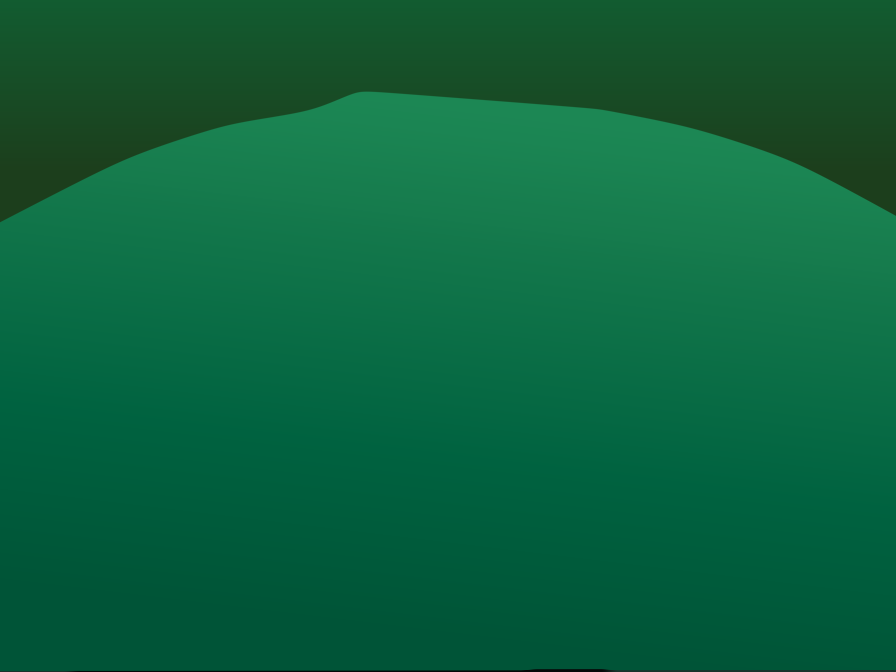
Reproduce this background procedurally as a Shadertoy shader.

```glsl
// Rounded change of slope at a given position
float bend(float x, float at, float change, float softness) {
    float d = x - at;
    return 0.5 * change * (d + sqrt(d * d + softness * softness));
}

// Height of the hill crest, as a rising line bent along its way
float crest(float x) {
    float y = 0.5026 + 0.523 * x;
    y += bend(x, 0.143, -0.200, 0.039);
    y += bend(x, 0.254, -0.193, 0.029);
    y += bend(x, 0.352, 0.360, 0.026);
    y += bend(x, 0.400, -0.565, 0.010);
    y += bend(x, 0.669, -0.108, 0.008);
    y += bend(x, 0.771, -0.137, 0.039);
    y += bend(x, 0.885, -0.237, 0.039);
    return y;
}

// Green of the hill, darkening with depth
vec3 hillColor(float depth) {
    vec3 color = mix(vec3(0.11, 0.53, 0.33), vec3(0.085, 0.48, 0.30), smoothstep(0.10, 0.27, depth));
    color = mix(color, vec3(0.0, 0.385, 0.25), clamp((depth - 0.24) / 0.27, 0.0, 1.0));
    return mix(color, vec3(0.0, 0.33, 0.215), clamp((depth - 0.51) / 0.20, 0.0, 1.0));
}

void mainImage(out vec4 fragColor, in vec2 fragCoord) {
    // Canvas is one unit wide and three quarters high
    vec2 p = fragCoord / iResolution.xy * vec2(1.0, 0.75);
    float pixel = 0.75 / iResolution.y;

    // Backdrop
    vec3 color = mix(vec3(0.11, 0.245, 0.11), vec3(0.07, 0.36, 0.19), clamp((p.y - 0.56) / 0.19, 0.0, 1.0));

    // Hill with slightly tilted shading
    float depth = 0.75 - p.y - 0.12 * (p.x - 0.5);
    float edge = (p.y - crest(p.x)) / 1.1;
    color = mix(color, hillColor(depth), smoothstep(0.7 * pixel, -0.7 * pixel, edge));

    // Thin dark seam along the bottom
    float raised = smoothstep(0.58, 0.60, p.x) * smoothstep(0.69, 0.67, p.x);
    float seam = 0.0012 + 0.001 * p.x + 0.0012 * raised;
    vec3 seamColor = mix(vec3(0.10, 0.20, 0.17), vec3(0.02, 0.03, 0.03),
                         smoothstep(0.07, 0.09, p.x) * smoothstep(0.69, 0.67, p.x));
    color = mix(color, seamColor, smoothstep(0.5 * pixel, -0.5 * pixel, p.y - seam));

    fragColor = vec4(color, 1.0);
}
```
